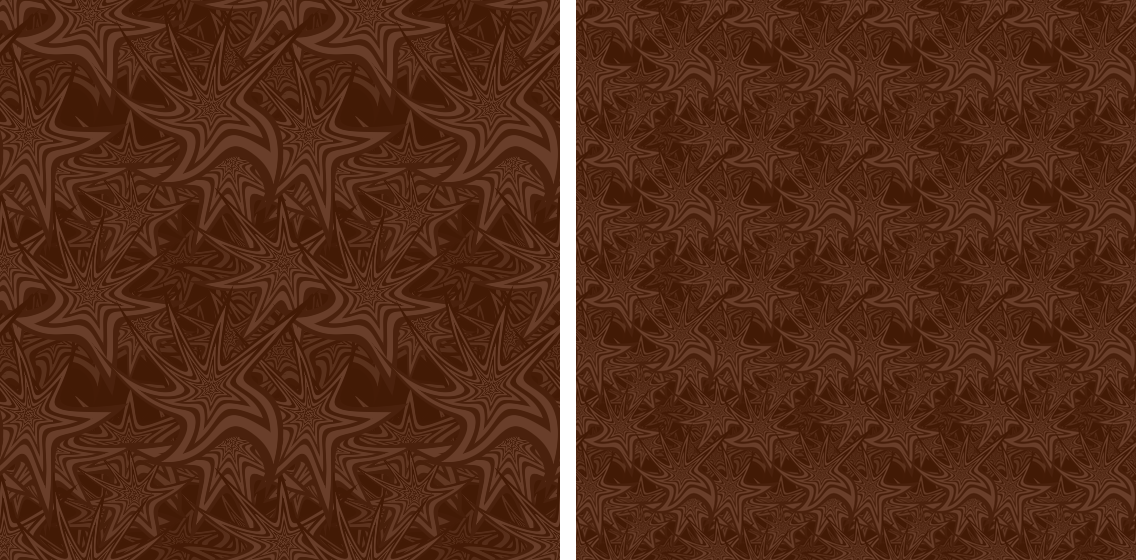
Left: one tile. Right: repeated 2 by 2.
A Shadertoy shader for this pattern:

```glsl
// Layered cobweb stars: long swept spikes joined by scalloped rings, in browns.
// Each star is a polar outline whose scaled copies form the rings. Dim scattered
// stars lie below large placed ones, and the square tile repeats without a seam.

const float REPEATS = 2.0;        // tiles across and down
const int HIDDEN = 18;            // dim stars scattered at the back
const int PLACED = 10;            // stars laid on top, back to front
const float RING_STEP = 0.5;      // log of the growth from ring to ring
const float RING_PHASE = 0.15;    // widens the dark rim
const float LIGHT_BELOW = 0.275;  // half width of a light ring under the centre
const float LIGHT_ABOVE = 0.22;   // half width of a light ring over the centre
const float SPIKE_POWER = 5.5;    // sharpness of the spikes
const float WEB_RADIUS = 0.33;    // outline between spikes, against star size
const float WEB_SAG = 0.3;        // extra droop of the web under the centre
const float SWEEP = 1.2;          // upward sweep of the side spikes
const float TWIST = 1.1;          // largest turn of the spikes with radius
const vec3 DEEP = vec3(0.26, 0.10, 0.02);
const vec3 DARK = vec3(0.29, 0.13, 0.05);
const vec3 LIGHT = vec3(0.41, 0.245, 0.165);
const float TAU = 6.2831853;

// Centre x, centre y and size, in tile units
const vec3 STARS[PLACED] = vec3[PLACED](
    vec3(0.46, 0.42, 0.38), vec3(0.07, 0.29, 0.20), vec3(0.50, 0.83, 0.24),
    vec3(0.48, 0.23, 0.26), vec3(0.17, 0.40, 0.34), vec3(0.82, 0.42, 0.40),
    vec3(0.016, 0.063, 0.36), vec3(0.104, 0.516, 0.37),
    vec3(0.318, 0.945, 0.40), vec3(0.755, 0.61, 0.42));

float hash(vec2 p) {
    return fract(sin(dot(p, vec2(127.1, 311.7))) * 43758.5453);
}

// Offset to the nearest wrapped copy of a centre, with the side spikes swept up
vec2 starOffset(vec2 p, vec2 centre) {
    vec2 d = p - centre;
    d -= round(d);
    d.y -= SWEEP * d.x * d.x;
    return d;
}

// Spike length relative to star size
float spikeLength(float spike, float seed) {
    return mix(0.45, 0.75, hash(vec2(spike + 3.0, seed)));
}

// Radius of the star outline in the direction of d
float outline(vec2 d, float size, float seed) {
    float count = 7.0 + floor(2.0 * hash(vec2(seed, 1.7)));
    float radius = length(d);
    float angle = atan(d.x, d.y);
    float phase = TAU * hash(vec2(seed, 5.3));
    float turn = TWIST * (2.0 * hash(vec2(seed, 8.9)) - 1.0) * radius;
    float bend = 0.25 + 0.5 * radius;
    float warped = angle + turn + bend * (sin(angle + phase) - sin(phase));

    float sector = warped / TAU * count;
    float spike = floor(sector);
    float t = sector - spike;
    float before = spikeLength(mod(spike, count), seed);
    float after = spikeLength(mod(spike + 1.0, count), seed);
    float web = WEB_RADIUS * (1.0 - WEB_SAG * cos(angle));
    float growth = mix(0.6, 1.0, smoothstep(0.0, 0.6 * size, radius));
    return size * (web + growth * (before * pow(1.0 - t, SPIKE_POWER)
                                 + after * pow(t, SPIKE_POWER)));
}

// Paints one star over the colour below it; depth runs from 0 (back) to 1 (front)
vec3 paintStar(vec3 below, vec2 p, vec3 star, float seed, float depth) {
    vec2 d = starOffset(p, star.xy);
    d.y *= mix(1.5, 1.0, depth);
    float level = log(max(length(d), 1e-4) / outline(d, star.z, seed)) / RING_STEP;
    float soft = clamp(fwidth(level), 1e-4, 0.5);
    float cover = smoothstep(0.5 * soft, -0.5 * soft, level);

    // Rings are thinner and darker over the centre than under it
    float upper = smoothstep(-0.3, 0.4, d.y / star.z);
    float ring = abs(fract(level + RING_PHASE) - 0.5);
    float halfWidth = mix(LIGHT_BELOW, LIGHT_ABOVE, upper);
    float lit = smoothstep(-0.5 * soft, 0.5 * soft, halfWidth - ring);

    vec3 darkTone = mix(DEEP, DARK, smoothstep(0.1, 0.8, depth) * (1.0 - upper));
    vec3 lightTone = mix(DARK, LIGHT, sqrt(depth));
    return mix(below, mix(darkTone, lightTone, lit), cover);
}

void mainImage(out vec4 fragColor, in vec2 fragCoord) {
    vec2 p = fragCoord / iResolution.xy * REPEATS;
    vec3 color = DEEP;

    // Scattered background stars, brighter towards the front
    for (int i = 0; i < HIDDEN; i++) {
        float id = float(i);
        vec2 centre = vec2(hash(vec2(id, 11.0)), hash(vec2(id, 23.0)));
        float size = mix(0.2, 0.38, hash(vec2(id, 37.0)));
        color = paintStar(color, p, vec3(centre, size), id + 50.0,
                          0.5 * id / float(HIDDEN));
    }

    // Placed stars on top
    for (int i = 0; i < PLACED; i++) {
        float depth = mix(0.6, 1.0, min(float(i) / 5.0, 1.0));
        color = paintStar(color, p, STARS[i], float(i) + 1.0, depth);
    }
    fragColor = vec4(color, 1.0);
}
```
